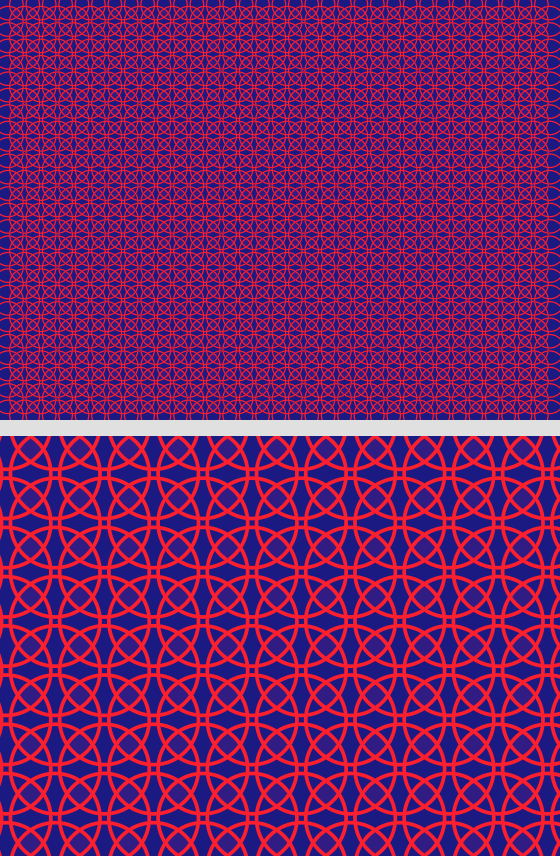
Top, the full canvas; bottom, a detail of the centre.
Give the GLSL for this pattern, as a WebGL 1 fragment shader.

```glsl
precision highp float;
// Square lattice of overlapping thin red rings on deep blue, 34 across and 26 down.

uniform vec2 u_resolution;

void main() {
    // One unit is the ring spacing; the first ring centre is the local origin.
    float pixel = 25.6 / u_resolution.y;
    vec2 p = gl_FragCoord.xy * pixel - vec2(0.5, 0.3);
    vec2 corner = floor(p);

    // Only the rings centred on the four surrounding lattice points reach here.
    float line = 0.0;
    float overlap = 0.0;
    for (int j = 0; j < 2; j++) {
        for (int i = 0; i < 2; i++) {
            vec2 center = corner + vec2(float(i), float(j));
            // The lattice ends at the canvas border.
            vec2 inside = step(vec2(-0.5), center) * step(center, vec2(33.5, 25.5));
            float present = inside.x * inside.y;
            float edge = length(p - center) - 0.91;
            float stroke = clamp((0.038 - abs(edge)) / pixel + 0.5, 0.0, 1.0);
            line = max(line, stroke * present);
            overlap += clamp(0.5 - edge / pixel, 0.0, 1.0) * present;
        }
    }

    // A faint tint where four discs overlap, then the ring lines on top.
    vec3 color = mix(vec3(0.10, 0.10, 0.51), vec3(0.19, 0.11, 0.51), clamp(overlap - 3.0, 0.0, 1.0));
    color = mix(color, vec3(0.99, 0.12, 0.18), line);
    gl_FragColor = vec4(color, 1.0);
}
```
